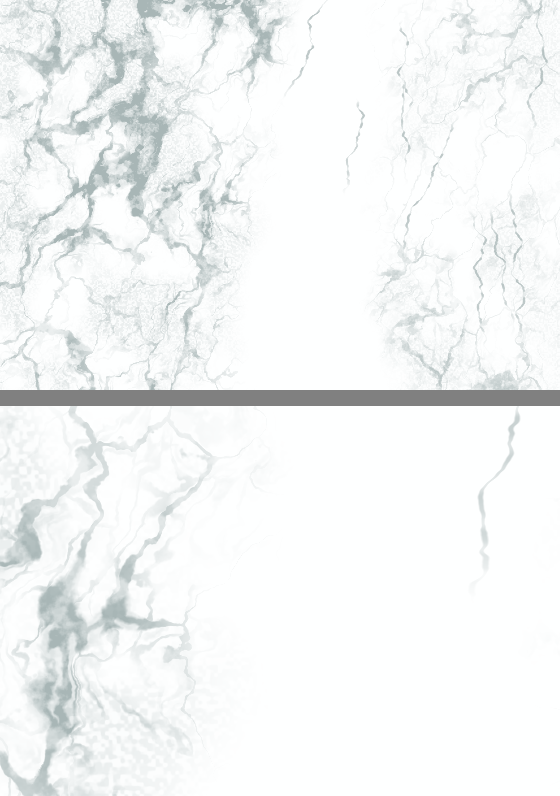
Top, the full canvas; bottom, a detail of the centre.
Reproduce this texture procedurally as a Shadertoy shader.

```glsl
const vec3 STONE = vec3(0.997, 1.0, 1.0);
const vec3 VEIN = vec3(0.66, 0.715, 0.715);
const float WARP = 0.17;          // broad bends of the veins
const float RAGGED = 0.045;       // small jagged bends
const float LEAN = 0.30;          // veins tilt to the right going up
const float STRETCH = 0.68;       // below 1 elongates cells vertically
const float COARSE_SCALE = 8.5;
const float FINE_SCALE = 25.0;
const float GRAIN_SCALE = 300.0;
const float WASH_TONE = 0.24;
const float WISP_TONE = 0.42;
const float STREAK_TONE = 0.75;
const float STREAK_WIDTH = 0.0026;
const int STREAKS = 9;

vec2 hash2(vec2 p) {
    vec3 q = fract(p.xyx * vec3(0.1031, 0.1030, 0.0973));
    q += dot(q, q.yzx + 33.33);
    return fract((q.xx + q.yz) * q.zy);
}

float noise(vec2 p) {
    vec2 i = floor(p), f = fract(p);
    f = f * f * (3.0 - 2.0 * f);
    float low = mix(hash2(i).x, hash2(i + vec2(1, 0)).x, f.x);
    float high = mix(hash2(i + vec2(0, 1)).x, hash2(i + vec2(1, 1)).x, f.x);
    return mix(low, high, f.y);
}

float fbm(vec2 p) {
    float sum = 0.0, amp = 0.5;
    for (int i = 0; i < 5; i++) {
        sum += amp * noise(p);
        p = mat2(1.6, 1.2, -1.2, 1.6) * p + 7.3;
        amp *= 0.5;
    }
    return sum;
}

vec2 bend(vec2 p) {
    return vec2(fbm(p + 21.0), fbm(p + 57.0)) - 0.48;
}

// Gap between the two nearest cell centres: zero on cell borders
float cellGap(vec2 p) {
    vec2 cell = floor(p);
    float nearest = 9.0, second = 9.0;
    for (int y = -1; y <= 1; y++)
    for (int x = -1; x <= 1; x++) {
        vec2 c = cell + vec2(x, y);
        float d = length(c + hash2(c + 40.0) - p);
        second = min(second, max(nearest, d));
        nearest = min(nearest, d);
    }
    return second - nearest;
}

// Busy left side, clear band, lighter right side
float veinDensity(vec2 p) {
    float x = p.x + 0.35 * (fbm(p * 3.0 + 11.0) - 0.48);
    float left = 1.0 - smoothstep(0.60, 0.74, x - 0.10 * (p.y - 0.5));
    float right = smoothstep(0.94, 1.06, x);
    return max(left, 0.55 * right);
}

// Thin broken lines running down the clearer side
float streaks(vec2 p, float pixel) {
    float tone = 0.0;
    for (int i = 0; i < STREAKS; i++) {
        float id = float(i);
        vec2 h = hash2(vec2(id, 5.0)), k = hash2(vec2(id, 19.0));
        vec2 top = vec2(0.82 + 0.64 * (id + h.x) / float(STREAKS), 0.45 + 0.6 * h.y);
        float fall = top.y - p.y;
        float along = fall / mix(0.20, 0.50, k.x);
        float wobble = 0.07 * (fbm(vec2(p.y * 16.0, id * 7.0)) - 0.48);
        float pathX = top.x - mix(-0.25, 0.40, k.y) * fall + wobble;
        float beads = smoothstep(0.15, 0.75, noise(vec2(p.y * 90.0, id * 3.0)));
        float taper = smoothstep(0.0, 0.15, along) * smoothstep(1.0, 0.6, along);
        float reach = STREAK_WIDTH * (0.4 + beads) + 0.5 * pixel;
        float line = 1.0 - smoothstep(0.3 * reach, reach, abs(p.x - pathX));
        tone = max(tone, line * taper * mix(0.3, 1.0, beads));
    }
    return tone * STREAK_TONE;
}

void mainImage(out vec4 fragColor, in vec2 fragCoord) {
    float pixel = 1.0 / iResolution.y;
    vec2 p = fragCoord * pixel;

    float density = veinDensity(p);
    float clump = smoothstep(0.34, 0.64, fbm(p * 4.0 + 3.0)) * density;

    // Warped, leaning space for the vein network
    vec2 q = p + WARP * bend(p * 6.0) + RAGGED * bend(p * 30.0);
    q = vec2(q.x - LEAN * q.y, q.y * STRETCH);
    float coarse = cellGap(q * COARSE_SCALE);
    float fine = cellGap(q * FINE_SCALE + 13.0);

    // Broad veins swell where they clump, broken by pale islands
    float width = 0.035 * density + 0.26 * clump * clump;
    float broad = 1.0 - smoothstep(0.6 * width, width + COARSE_SCALE * pixel, coarse);
    float mottle = smoothstep(0.34, 0.56, fbm(p * 55.0));
    float islands = smoothstep(0.22, 0.40, fine) * smoothstep(0.03, 0.10, coarse);
    broad *= (0.35 * density + 0.75 * clump) * mix(0.5, 1.0, mottle);
    broad *= 1.0 - 0.75 * islands;

    // Fine crackle stays near the broad veins
    float nearVein = smoothstep(0.60, 0.10, coarse);
    float crackle = 1.0 - smoothstep(0.04, 0.10 + FINE_SCALE * pixel, fine);
    crackle *= 0.75 * clump * nearVein * mix(0.35, 1.0, mottle);

    // Thin wandering wisps along a noise contour
    float contour = abs(fbm(q * 13.0 + 5.0) - 0.48);
    float cloud = smoothstep(0.42, 0.62, fbm(p * vec2(7.0, 5.0) + 71.0));
    float wisp = smoothstep(0.035, 0.005, contour) * WISP_TONE;
    wisp *= density * mix(0.25, 1.0, cloud) * mix(0.4, 1.0, mottle);

    // Grainy pale wash
    float grain = smoothstep(0.25, 0.75, noise(p * GRAIN_SCALE));
    float halo = clump * exp(-5.0 * coarse);
    float wash = WASH_TONE * (density * cloud + halo) * mix(0.2, 1.3, grain);

    float tone = max(max(broad, crackle), max(wisp, streaks(p, pixel)));
    tone += 0.7 * wash * (1.0 - 0.5 * tone);
    fragColor = vec4(mix(STONE, VEIN, clamp(tone, 0.0, 1.0)), 1.0);
}
```
